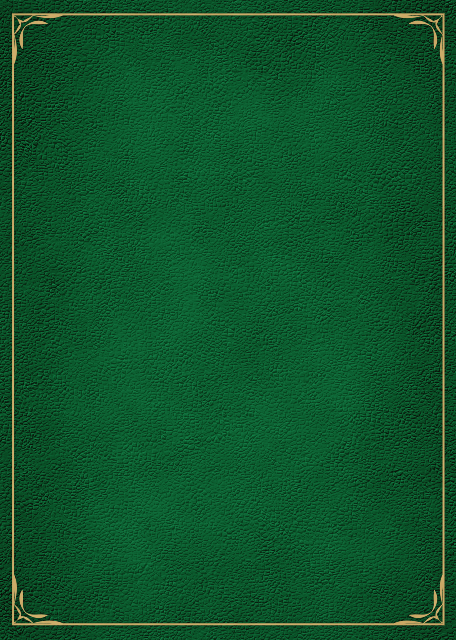
Reproduce this texture procedurally as a WebGL 1 fragment shader.

```glsl
precision highp float;
uniform vec2 u_resolution;

vec2 hash2(vec2 cell) {
  vec3 q = fract(cell.xyx * vec3(0.1031, 0.1030, 0.0973));
  q += dot(q, q.yzx + 33.33);
  return fract((q.xx + q.yz) * q.zy);
}

// Nearest and second nearest feature distances
vec2 cellular(vec2 p) {
  vec2 base = floor(p);
  vec2 nearest = vec2(8.0);
  for (int j = -1; j <= 1; j++) {
    for (int i = -1; i <= 1; i++) {
      vec2 cell = base + vec2(float(i), float(j));
      float d = length(cell + hash2(cell) - p);
      nearest.y = min(nearest.y, max(d, nearest.x));
      nearest.x = min(nearest.x, d);
    }
  }
  return nearest;
}

// Layered sines, each octave rotated
float waves(vec2 p) {
  float sum = 0.0;
  float gain = 0.5;
  for (int i = 0; i < 5; i++) {
    sum += gain * sin(p.x + 1.7 * sin(p.y * 0.8)) * cos(p.y + 1.3 * sin(p.x * 0.7));
    p = mat2(1.3, 1.1, -1.1, 1.3) * p + 2.7;
    gain *= 0.62;
  }
  return sum;
}

// Uneven pebbles overlaid with finer pores
float grainHeight(vec2 p) {
  vec2 coarse = cellular(p * vec2(140.0, 190.0));
  vec2 fine = cellular(p * vec2(230.0, 310.0) + 40.0);
  return 0.7 * smoothstep(0.0, 0.4, coarse.y - coarse.x) - 0.3 * coarse.x - 0.6 * fine.x;
}

float taperedSegment(vec2 p, vec2 a, vec2 b, float ra, float rb) {
  vec2 ab = b - a;
  float t = clamp(dot(p - a, ab) / dot(ab, ab), 0.0, 1.0);
  return length(p - a - ab * t) - mix(ra, rb, t);
}

// Curved leaf, swollen between two thin tips
float leaf(vec2 p, vec2 a, vec2 b, vec2 c, float tip, float belly) {
  float d = 1e3;
  vec2 last = a;
  float lastRadius = tip;
  for (int i = 1; i <= 10; i++) {
    float t = float(i) / 10.0;
    vec2 next = mix(mix(a, b, t), mix(b, c, t), t);
    float radius = tip + belly * sin(3.1416 * t * t);
    d = min(d, taperedSegment(p, last, next, lastRadius, radius));
    last = next;
    lastRadius = radius;
  }
  return d;
}

// Corner flourish, symmetric about its diagonal
float flourish(vec2 p) {
  vec2 q = vec2(max(p.x, p.y), min(p.x, p.y));
  float d = leaf(q, vec2(22.0, 0.5), vec2(37.0, 5.5), vec2(62.0, 0.0), 0.3, 1.7);
  d = min(d, leaf(q, vec2(14.0, 15.0), vec2(23.0, 7.0), vec2(41.0, 11.0), 0.4, 1.8));
  d = min(d, leaf(q, vec2(24.0, 1.0), vec2(19.0, 6.0), vec2(12.0, 9.0), 0.5, 0.9));
  d = min(d, leaf(q, vec2(2.0, 1.0), vec2(4.0, 8.0), vec2(13.0, 9.0), 0.5, 0.9));
  return d;
}

vec3 leather(vec2 p, vec2 uv) {
  // Grain with wandering direction and ragged creases
  vec2 bent = p + 0.006 * vec2(waves(p * 21.0), waves(p * 19.0 + 5.0));
  bent += 0.0009 * vec2(waves(p * 230.0), waves(p * 210.0 + 9.0));
  vec2 toLight = vec2(-0.0008, 0.0016);
  float relief = grainHeight(bent) - grainHeight(bent + toLight);
  relief *= 0.9 + 0.6 * waves(p * 75.0 + 3.0);
  float crease = smoothstep(0.12, 0.42, -relief);

  // Broad worn patches and darkened borders
  float patches = waves(p * 9.0 + 1.0) + 0.7 * waves(p * 43.0);
  vec2 edge = min(uv, 1.0 - uv);
  float center = smoothstep(0.0, 0.3, edge.x) * 0.6 + smoothstep(0.0, 0.22, edge.y) * 0.4;
  float tone = 0.258 + 0.108 * center + 0.025 * patches;
  float contrast = mix(0.17, 0.11, center) * (1.0 - 0.2 * patches);
  float green = tone + contrast * (relief - 0.5 * crease);
  green = clamp(green, 0.07, 0.52);
  float sheen = max(green - 0.32, 0.0);
  return vec3(0.035 + 0.25 * sheen, green, green * 0.48 + 0.25 * sheen);
}

void main() {
  vec2 p = gl_FragCoord.xy / u_resolution.y;
  vec2 uv = gl_FragCoord.xy / u_resolution;
  float aspect = u_resolution.x / u_resolution.y;
  float pixel = 768.0 / u_resolution.y;

  // Signed distances inward from the frame, in design units
  vec2 inset = min(p - vec2(0.0205, 0.0245), vec2(aspect - 0.0195, 0.9775) - p) * 768.0;
  float frame = abs(min(inset.x, inset.y)) - 1.2;
  float gilding = min(frame, flourish(inset));
  float goldMask = 1.0 - smoothstep(-0.5 * pixel, 0.5 * pixel, gilding);

  vec3 color = leather(p, uv);
  color *= 1.0 - 0.2 * exp(-max(gilding, 0.0) / 2.0);
  vec3 gold = vec3(0.80, 0.67, 0.41) + 0.04 * waves(p * 60.0);
  gl_FragColor = vec4(mix(color, gold, goldMask), 1.0);
}
```
